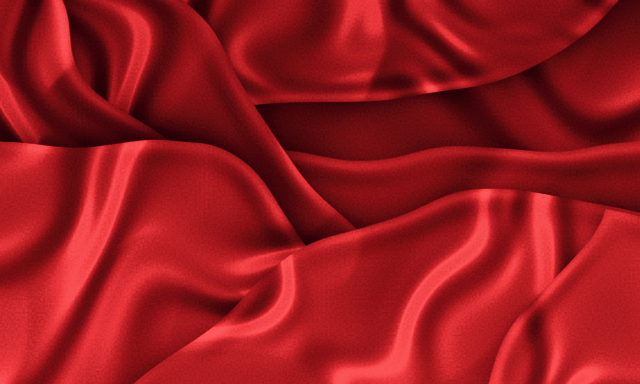
Reproduce this texture procedurally as a Shadertoy shader.

```glsl
// Draped red satin: overlapping sheets with winding folds, bright sheen and deep creases.

const float FOLD_FREQ    = 21.0;   // main folds per canvas height, in radians
const float WARP_SIZE    = 0.38;   // how far the folds wander
const float BEND         = 6.5;    // how strongly the folds curl
const float CREASE_GAIN  = 4.5;    // strength of the sharp creases
const float SLOPE_GAIN   = 0.042;
const float SLOPE_LIMIT  = 1.7;
const float SHEEN_SLOPE  = 1.0;    // slope that catches the light
const float SHEEN_WIDTH  = 0.28;
const float SHEEN_GAIN   = 0.85;
const float SHADOW_WIDTH = 0.05;
const float EDGE_SOFT    = 0.0025;
const float GRAIN_FREQ   = 170.0;
const float GRAIN_GAIN   = 0.36;
const vec2  LIGHT_DIR    = vec2(-0.64, 0.77);

// Colour ramp; the stops follow the share of area of each tone.
const vec3 RAMP[8] = vec3[8](
    vec3(0.12, 0.00, 0.02), vec3(0.26, 0.02, 0.04), vec3(0.40, 0.05, 0.06),
    vec3(0.53, 0.06, 0.08), vec3(0.64, 0.09, 0.11), vec3(0.76, 0.13, 0.15),
    vec3(0.93, 0.22, 0.24), vec3(1.00, 0.36, 0.37));
const float STOPS[8] = float[8](0.0, 0.035, 0.125, 0.27, 0.48, 0.71, 0.905, 1.0);

float hash(vec2 p) {
    return fract(sin(dot(p, vec2(127.1, 311.7))) * 43758.5453);
}

float corner(vec2 cell, vec2 offset) {
    float angle = 6.2832 * hash(cell);
    return dot(vec2(cos(angle), sin(angle)), offset);
}

// Smooth gradient noise, roughly -0.6 to 0.6
float noise(vec2 p) {
    vec2 i = floor(p), f = fract(p);
    vec2 u = f * f * f * (f * (f * 6.0 - 15.0) + 10.0);
    vec2 x = vec2(1.0, 0.0), y = vec2(0.0, 1.0);
    return mix(mix(corner(i, f), corner(i + x, f - x), u.x),
               mix(corner(i + y, f - y), corner(i + 1.0, f - 1.0), u.x), u.y);
}

// Height of the cloth; "across" gives the direction and density of the folds
float clothHeight(vec2 p, vec2 across, float seed) {
    vec2 warp = vec2(noise(p * 1.9 + seed), noise(p * 1.9 + seed + 31.7));
    vec2 q = p + WARP_SIZE * warp;
    float phase = dot(q, across) * FOLD_FREQ + BEND * noise(q * 2.1 + seed + 11.3);
    float fine = 1.8 * phase + 4.0 * noise(q * 2.8 + seed + 5.9);
    float calm = smoothstep(-0.35, 0.3, noise(p * 2.1 + seed + 47.1));
    float crease = noise(q * 2.0 + seed + 83.0);
    return sin(phase + 0.45 * sin(phase)) + 0.5 * calm * sin(fine)
         - CREASE_GAIN * sqrt(crease * crease + 0.0003);
}

// Brightness of the cloth, from its slope toward the light
float clothTone(vec2 p, vec2 across, float depth, float seed) {
    vec2 probe = 0.006 * normalize(LIGHT_DIR + 1.3 * normalize(across));
    float rise = clothHeight(p + probe, across, seed) - clothHeight(p - probe, across, seed);
    float slope = -SLOPE_GAIN * depth * rise / (2.0 * length(probe));
    slope = SLOPE_LIMIT * tanh(slope / SLOPE_LIMIT);
    float sheen = exp(-pow((slope - SHEEN_SLOPE) / SHEEN_WIDTH, 2.0));
    return 0.85 * slope + SHEEN_GAIN * sheen - 0.15;
}

// Lays one sheet on top; d is the distance inside its edge
void drape(inout float tone, vec2 p, float d, vec2 across,
           float depth, float bias, float shadow, float seed) {
    tone -= shadow * exp(-max(-d, 0.0) / SHADOW_WIDTH);
    float sheet = clothTone(p, across, depth, seed) + bias;
    float hem = smoothstep(-0.4, 0.3, noise(p * 3.0 + seed));
    float rim = exp(-pow((d - 0.015) / 0.012, 2.0));
    float hollow = exp(-pow((d - 0.052) / 0.024, 2.0));
    sheet += hem * (0.9 * rim - 0.7 * hollow);
    tone = mix(tone, sheet, smoothstep(-EDGE_SOFT, EDGE_SOFT, d));
}

vec3 satinColor(float share) {
    vec3 color = RAMP[0];
    for (int i = 0; i < 7; i++) {
        float t = (share - STOPS[i]) / (STOPS[i + 1] - STOPS[i]);
        color = mix(color, RAMP[i + 1], clamp(t, 0.0, 1.0));
    }
    return color;
}

void mainImage(out vec4 fragColor, in vec2 fragCoord) {
    vec2 p = fragCoord / iResolution.y;
    vec2 e = p + 0.05 * vec2(noise(p * 3.1 + 7.0), noise(p * 3.1 + 23.0));

    // Signed distances inside the sheet edges
    float middle = 0.61 + 0.02 * sin(5.0 * e.x) - e.y;
    float right = max(e.x - 0.95, 0.0);
    float hanging = (e.y - 0.73 - 0.6 * right * right) / sqrt(1.0 + 1.44 * right * right);
    float upperLeft = 0.77 * (0.44 - e.x) + 0.64 * (1.0 - e.y) + 0.03 * sin(9.0 * e.y);
    float cornerFold = 0.8 * (0.12 - e.x) + 0.6 * (1.0 - e.y) + 0.03 * sin(14.0 * e.y);
    float bend = max(e.x - 0.5, 0.0);
    float left = (0.63 - 3.3 * bend * bend - e.y) / sqrt(1.0 + 43.6 * bend * bend);
    float run = 1.4 - e.x;
    float front = (0.50 - 0.45 * run * run - e.y) / sqrt(1.0 + 0.81 * run * run);
    float sweep = 0.85 * (e.x - 1.27) - 0.5 * e.y + 0.03 * sin(11.0 * e.y);

    // Sheets from back to front
    float tone = clothTone(p, vec2(0.5, 0.87), 0.8, 3.0) - 0.2;
    drape(tone, p, hanging, vec2(-1.2, -0.5), 0.85, -0.1, 1.5, 13.0);
    drape(tone, p, middle, vec2(0.1, 0.9), 0.5, 0.1, 0.9, 29.0);
    drape(tone, p, upperLeft, vec2(-1.0, -0.6), 0.9, -0.1, 1.0, 41.0);
    drape(tone, p, cornerFold, vec2(-0.95, -0.5), 0.9, -0.1, 1.3, 97.0);
    drape(tone, p, left, vec2(-0.6, 0.8), 0.9, 0.2, 2.0, 58.0);
    drape(tone, p, front, vec2(-0.85, 0.4), 0.8, 0.3, 1.1, 72.0);
    drape(tone, p, min(sweep, front - 0.01), vec2(-0.9, 0.5), 0.85, 0.2, 0.8, 119.0);

    // Light falls off upward; fine weave
    tone += 0.6 * (0.5 - p.y);
    tone += GRAIN_GAIN * noise(p * GRAIN_FREQ);

    float share = 1.0 / (1.0 + exp(-1.7 * tone));
    fragColor = vec4(satinColor(share), 1.0);
}
```
